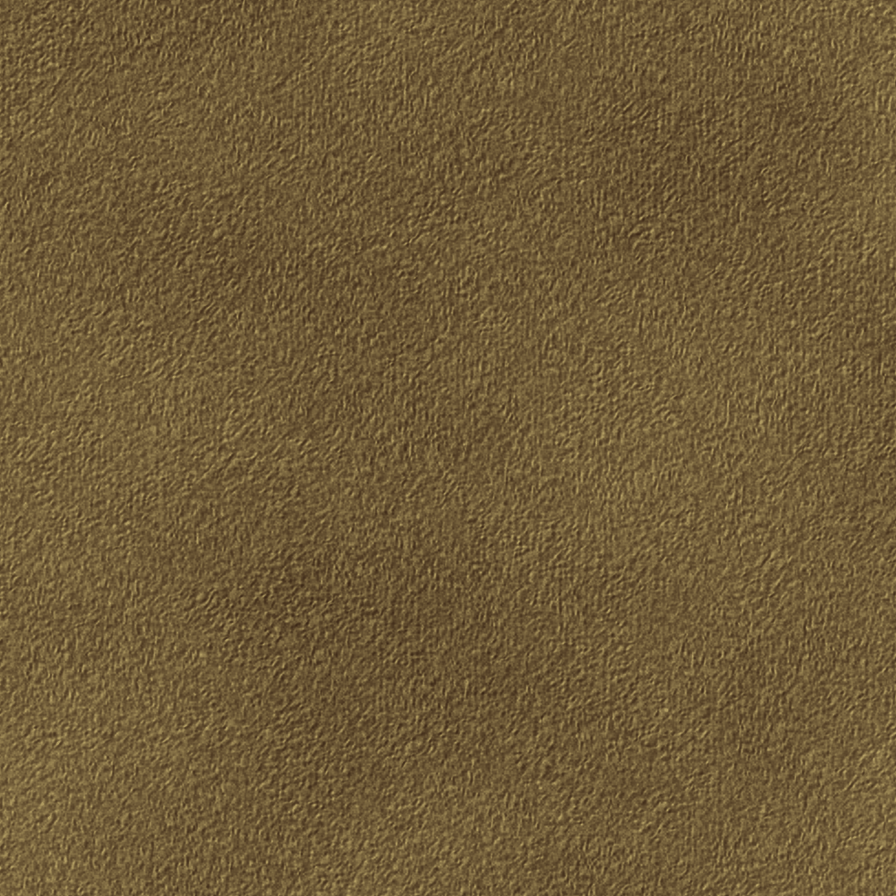
This texture is drawn by a Shadertoy shader. Its source:

```glsl
// Draws a short-napped olive brown suede cloth with fine slanted fibres and faint upright ribs.

const vec3 SHADOW_BROWN = vec3(0.33, 0.25, 0.15);
const vec3 LIT_OLIVE = vec3(0.61, 0.53, 0.33);
const float TAU = 6.2832;

// Sineless hash of a lattice point, 0 to 1
float hash(vec2 cell) {
    vec3 q = fract(cell.xyx * 0.1031);
    q += dot(q, q.yzx + 33.33);
    return fract((q.x + q.y) * q.z);
}

// Smooth value noise, 0 to 1
float noise(vec2 p) {
    vec2 cell = floor(p);
    vec2 f = fract(p);
    f = f * f * (3.0 - 2.0 * f);
    float low = mix(hash(cell), hash(cell + vec2(1.0, 0.0)), f.x);
    float high = mix(hash(cell + vec2(0.0, 1.0)), hash(cell + 1.0), f.x);
    return mix(low, high, f.y);
}

// Layered noise for broad brushed patches
float cloud(vec2 p) {
    float sum = 0.0;
    float weight = 0.53;
    for (int i = 0; i < 4; i++) {
        sum += weight * noise(p);
        p = mat2(1.6, 1.2, -1.2, 1.6) * p + 17.3;
        weight *= 0.5;
    }
    return sum;
}

// Height of the nap: noise stretched along the given angle
float fibreHeight(vec2 p, float angle, vec2 density) {
    vec2 along = vec2(cos(angle), sin(angle));
    vec2 across = vec2(along.y, -along.x);
    return noise(vec2(dot(p, across), dot(p, along)) * density + 500.0);
}

// Nap lit from the upper left: slope plus a little height, centred on zero
float litFibres(vec2 p, float angle, vec2 density) {
    vec2 towardLight = vec2(-0.0024, 0.0020);
    float here = fibreHeight(p, angle, density);
    float lightSide = fibreHeight(p + towardLight, angle, density);
    return 0.60 * (here - lightSide) + 0.36 * (here - 0.5);
}

// Faint broken vertical ribs of the backing
float ribs(vec2 p, float count) {
    float sway = 2.5 * noise(p * vec2(30.0, 18.0));
    float presence = smoothstep(0.25, 0.75, noise(p * 9.0 + 60.0));
    return sin(TAU * count * p.x + sway) * presence;
}

void mainImage(out vec4 fragColor, in vec2 fragCoord) {
    vec2 uv = fragCoord / iResolution.xy;

    // Curl the fibres slightly
    vec2 curl = vec2(noise(uv * 130.0), noise(uv * 130.0 + 150.0)) - 0.5;
    vec2 nap = uv + 0.003 * curl;

    // Blend slanted and upright nap in patches
    float upright = smoothstep(0.3, 0.7, noise(uv * 22.0 + 31.0));
    vec2 density = vec2(340.0, 215.0);
    float grain = mix(litFibres(nap, 0.85, density), litFibres(nap, 1.45, density), upright);

    // Fine speckle and ribs
    grain += 0.46 * (noise(uv * 490.0 + 9.0) - 0.5);
    grain += 0.10 * ribs(uv, 140.0);

    // Broad shading, wider than tall
    float patches = cloud(uv * vec2(2.6, 3.6) + 5.0) - 0.5;

    float tone = 0.41 + grain + 0.3 * (grain * grain - 0.04) + 0.54 * patches;
    fragColor = vec4(mix(SHADOW_BROWN, LIT_OLIVE, clamp(tone, -0.35, 1.3)), 1.0);
}
```
